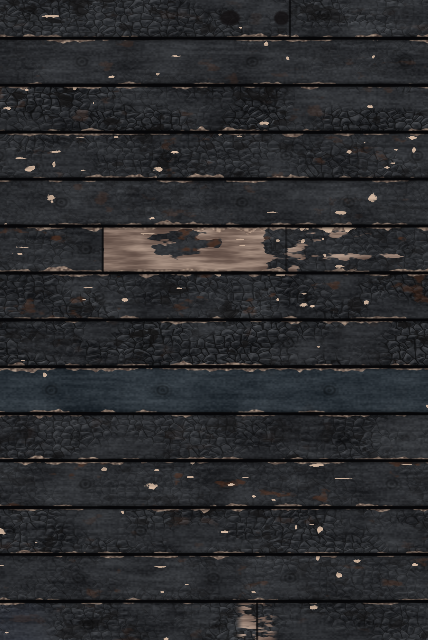
Write a Shadertoy shader that draws this texture.

```glsl
const float BOARDS = 13.64;
const float FIRST_OFFSET = 0.183;
const vec3 GAP_BLACK = vec3(0.025, 0.025, 0.03);
const vec3 PAINT_DARK = vec3(0.105, 0.11, 0.122);
const vec3 PAINT_LIGHT = vec3(0.255, 0.265, 0.28);
const vec3 WOOD_DARK = vec3(0.36, 0.29, 0.26);
const vec3 WOOD_LIGHT = vec3(0.70, 0.61, 0.55);
const vec3 CHIP_PALE = vec3(0.86, 0.75, 0.66);
const vec3 RUST = vec3(0.36, 0.20, 0.12);

// Per board: how crackled the paint is, and how often it is chipped
const float CRACKLE[14] = float[14](0.8, 0.25, 1.0, 0.7, 0.25, 0.55, 0.8,
                                    1.0, 0.06, 0.7, 0.35, 0.8, 0.45, 0.7);
const float CHIPPING[14] = float[14](0.15, 0.35, 0.35, 0.5, 0.35, 0.9, 0.6,
                                     0.15, 0.05, 0.1, 0.8, 0.25, 0.5, 0.25);

float hash(vec2 p) {
    p = fract(p * vec2(0.1031, 0.1137));
    p += dot(p, p.yx + 33.33);
    return fract((p.x + p.y) * p.x * 7.13);
}

vec2 hash2(vec2 p) {
    return vec2(hash(p + 3.7), hash(p + 71.3));
}

float noise(vec2 p) {
    vec2 i = floor(p), f = fract(p);
    f = f * f * (3.0 - 2.0 * f);
    return mix(mix(hash(i), hash(i + vec2(1, 0)), f.x),
               mix(hash(i + vec2(0, 1)), hash(i + vec2(1, 1)), f.x), f.y);
}

float fbm(vec2 p) {
    float sum = 0.0, amp = 0.533;
    for (int i = 0; i < 4; i++) {
        sum += amp * noise(p);
        p = p * 2.03 + 11.7;
        amp *= 0.5;
    }
    return sum;
}

// Distance-like value that is zero on the cracks between paint flakes
float flakes(vec2 p) {
    vec2 cell = floor(p);
    float near = 9.0, next = 9.0;
    for (int y = -1; y <= 1; y++)
    for (int x = -1; x <= 1; x++) {
        vec2 id = cell + vec2(x, y);
        float d = length(id + 0.1 + 0.8 * hash2(id) - p);
        next = min(next, max(near, d));
        near = min(near, d);
    }
    return next - near;
}

// Ragged chips scattered one per grid cell, gathered into clusters
float chips(vec2 p, vec2 grid, float rate) {
    vec2 g = p * grid, id = floor(g);
    float chance = rate * 0.34 * smoothstep(0.3, 0.75, noise(id * 0.37));
    vec2 rnd = hash2(id);
    vec2 offset = fract(g) - 0.5 - (rnd - 0.5) * 0.4;
    vec2 size = mix(vec2(0.07), vec2(0.25, 0.22), rnd.yx * rnd.yx);
    float d = length(offset / size) - 1.0 + (fbm(p * 13.0) - 0.5) * 1.7;
    return step(hash(id + 19.1), chance) * (1.0 - smoothstep(-0.2, 0.2, d));
}

float band(float x, float from, float to, float soft) {
    return smoothstep(from - soft, from + soft, x) * (1.0 - smoothstep(to - soft, to + soft, x));
}

float knot(vec2 p, vec2 centre, vec2 radius) {
    return 1.0 - smoothstep(0.75, 1.1, length((p - centre) / radius));
}

float slit(float x, float at, float aa) {
    return 1.0 - smoothstep(0.008, 0.016 + aa, abs(x - at));
}

void mainImage(out vec4 fragColor, in vec2 fragCoord) {
    // Board coordinates: x in board heights, y from the top of each board
    float aa = BOARDS / iResolution.y;
    float x = fragCoord.x * aa;
    float down = (iResolution.y - fragCoord.y) * aa + FIRST_OFFSET;
    float row = clamp(floor(down), 0.0, 13.0);
    float y = down - row;
    int board = int(row);
    vec2 p = vec2(x + row * 17.3, y + row * 5.7);
    float isWorn = float(board == 5), isSmooth = float(board == 8);
    float isTop = float(board == 0), isLast = float(board == 13);

    // Charred paint with lengthwise grain
    float grain = fbm(p * vec2(1.6, 15.0));
    float mottled = fbm(p * vec2(1.3, 2.2));
    float speck = noise(p * vec2(22.0, 30.0));
    float tone = 0.45 + (grain - 0.5) * 0.65 + (mottled - 0.5) * 0.8 + (speck - 0.5) * 0.35;
    vec3 color = mix(PAINT_DARK, PAINT_LIGHT, clamp(tone, 0.0, 1.0));
    color += isSmooth * vec3(-0.012, 0.01, 0.022);
    color += isLast * (1.0 - smoothstep(0.3, 1.4, x)) * vec3(0.04, 0.05, 0.08) * mottled;

    // Crackled flakes, lit from above
    vec2 q = p * vec2(5.2, 7.5) + 0.6 * vec2(noise(p * 5.0), noise(p * 5.0 + 40.0));
    float gap = flakes(q), above = flakes(q + vec2(0.08, 0.2));
    float crackle = CRACKLE[board] * smoothstep(0.25, 0.6, fbm(p * vec2(0.9, 1.8) + 9.0));
    float crack = 1.0 - smoothstep(0.03, 0.22, gap);
    color += crackle * clamp(above - gap, -0.3, 0.4) * vec3(0.22, 0.22, 0.225);
    color *= 1.0 - 0.6 * crackle * crack;
    float missing = smoothstep(0.62, 0.7, fbm(p * vec2(3.0, 5.0) + 23.0)) * crackle;
    color = mix(color, vec3(0.075, 0.07, 0.07), 0.75 * missing);

    // Knots: ringed faint ones, and two dark ones on the top board
    float slot = floor(p.x / 3.0);
    vec2 eye = vec2((slot + 0.2 + 0.6 * hash(vec2(slot, row))) * 3.0, row * 5.7 + 0.5);
    float ring = length((p - eye) / vec2(0.2, 0.16));
    color *= 1.0 - 0.3 * (1.0 - smoothstep(0.6, 1.2, ring)) * (0.6 + 0.4 * sin(ring * 14.0));
    float darkKnot = max(knot(vec2(x, y), vec2(4.9, 0.57), vec2(0.23, 0.17)),
                         knot(vec2(x, y), vec2(6.0, 0.57), vec2(0.17, 0.16)));
    color = mix(color, vec3(0.07, 0.06, 0.065), 0.8 * isTop * darkKnot);

    // Rust stains and bare wood
    float stain = smoothstep(0.7, 0.82, fbm(p * vec2(2.2, 4.0) + 61.0));
    color = mix(color, RUST, 0.6 * stain * CHIPPING[board]);
    float level = 0.95 * band(x, 2.2, 5.7, 0.02 + 0.4 * step(4.0, x)) + 0.36 * band(x, 6.0, 8.5, 0.3);
    level -= 0.5 * knot(vec2(x, y), vec2(3.95, 0.4), vec2(0.9, 0.4));
    float ragged = fbm(p * vec2(2.2, 7.0) + 5.0);
    float bare = isWorn * smoothstep(-0.03, 0.05, level - ragged);
    bare = max(bare, isLast * band(x, 5.1, 5.85, 0.1) * smoothstep(0.5, 0.58, ragged));
    vec3 wood = mix(WOOD_DARK, WOOD_LIGHT, smoothstep(0.2, 0.85, 0.6 * grain + 0.4 * mottled));
    color = mix(color, wood, bare);

    // Chips with a dark rim, and peeling along the board edges
    float chip = max(chips(p, vec2(2.2, 3.0), CHIPPING[board]),
                     chips(p + 50.0, vec2(1.5, 7.0), CHIPPING[board] * 0.6));
    float edge = min(y, 1.0 - y);
    float side = step(0.5, y);
    float peel = fbm(vec2(p.x * 2.6, row * 9.0 + side * 4.0));
    peel += 0.22 * isSmooth * (1.0 - side) + 0.12 * isWorn - 0.52;
    float depth = 0.025 + 0.3 * peel * noise(p * vec2(9.0, 3.0));
    float strip = smoothstep(0.0, 0.06, peel) * (1.0 - smoothstep(depth, depth + 0.02 + aa * 0.5, edge));
    color = mix(color, mix(WOOD_DARK, CHIP_PALE, speck), 0.85 * strip);
    color = mix(color, CHIP_PALE * (0.75 + 0.3 * grain), chip);

    // Butt joints and seams between boards
    float joint = isTop * slit(x, 6.18, aa) + isLast * slit(x, 5.48, aa);
    joint += isWorn * (slit(x, 2.19, aa) + 0.6 * slit(x, 6.1, aa));
    color = mix(color, GAP_BLACK, 0.75 * min(joint, 1.0));
    float wobble = 0.012 * noise(vec2(x * 3.0, floor(down + 0.5) * 7.0));
    color *= 0.72 + 0.28 * smoothstep(0.02, 0.11, edge);
    color = mix(GAP_BLACK, color, smoothstep(0.012, 0.02 + aa, edge - wobble));
    fragColor = vec4(clamp(color, 0.0, 1.0), 1.0);
}
```
